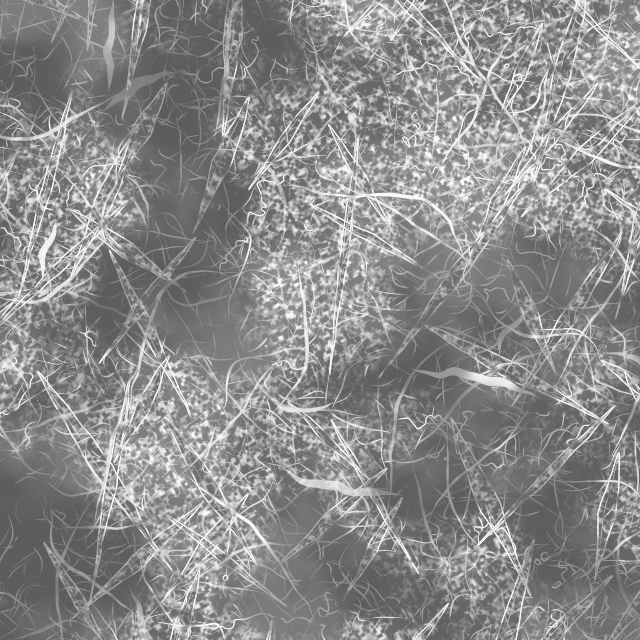
This texture is drawn by a Shadertoy shader. Its source:

```glsl
#define BASE_GREY 0.365
#define PEAK_GREY 0.98
#define EDGE_SOFT 0.0011
#define PATCH_FREQ 4.5
#define GRAIN_FREQ 215.0
#define GRAIN_GAIN 0.78
#define HAZE_GAIN 0.20
#define BLADE_FREQ 4.6
#define STRAND_FREQ 5.0
#define HAIR_FREQ 10.0
#define FLECK_FREQ 23.0

float hash(vec2 p) {
    return fract(sin(dot(p, vec2(127.1, 311.7))) * 43758.5);
}

vec2 hash2(vec2 p) {
    return vec2(hash(p), hash(p + 41.3));
}

mat2 rotation(float angle) {
    float c = cos(angle), s = sin(angle);
    return mat2(c, -s, s, c);
}

float noise(vec2 p) {
    vec2 i = floor(p), f = fract(p);
    f = f * f * (3.0 - 2.0 * f);
    return mix(mix(hash(i), hash(i + vec2(1, 0)), f.x),
               mix(hash(i + vec2(0, 1)), hash(i + vec2(1, 1)), f.x), f.y);
}

float fbm(vec2 p) {
    float sum = 0.0, amp = 0.533;
    for (int i = 0; i < 4; i++) {
        sum += amp * noise(p);
        p = rotation(0.65) * p * 2.03 + 7.1;
        amp *= 0.5;
    }
    return sum;
}

// Curved tapering strokes scattered on a jittered grid
float strands(vec2 p, float freq, float width, float bend, float density, float seed) {
    float ink = 0.0, soft = EDGE_SOFT * freq;
    p *= freq;
    vec2 cell = floor(p);
    for (int j = -1; j <= 1; j++)
    for (int i = -1; i <= 1; i++)
    for (int k = 0; k < 3; k++) {
        vec2 id = cell + vec2(i, j);
        vec2 key = id + seed + float(k) * 17.3;
        if (hash(key + 9.7) > density) continue;
        vec2 shape = hash2(key + 3.9);
        vec2 q = rotation(6.283 * hash(key + 5.2)) * (p - id - hash2(key));
        float len = mix(0.3, 0.85, shape.x);
        float t = q.x / len;
        float curl = bend * (shape.y - 0.5);
        float slope = curl * (2.0 * t + 0.9 * cos(3.0 * t));
        float d = abs(q.y - len * curl * (t * t + 0.3 * sin(3.0 * t)));
        d /= sqrt(1.0 + slope * slope);
        float halfWidth = width * freq * (1.0 - t * t) * mix(0.6, 1.2, shape.y);
        float tone = mix(0.45, 1.0, hash(key + 2.6));
        ink = max(ink, tone * smoothstep(-soft, soft, halfWidth - d));
    }
    return ink;
}

// Long leaf blades: x is the outline, y the interior
vec2 blades(vec2 p) {
    vec2 result = vec2(0.0);
    float soft = EDGE_SOFT * BLADE_FREQ;
    p *= BLADE_FREQ;
    vec2 cell = floor(p);
    for (int j = -1; j <= 1; j++)
    for (int i = -1; i <= 1; i++)
    for (int k = 0; k < 2; k++) {
        vec2 id = cell + vec2(i, j);
        vec2 key = id + 63.0 + float(k) * 23.7;
        vec2 shape = hash2(key + 4.4);
        float lean = hash(key + 8.1) < 0.65 ? 1.1 : 2.3;
        vec2 q = rotation(lean + 0.8 * (hash(key + 1.9) - 0.5)) * (p - id - hash2(key));
        float t = q.x / mix(0.4, 0.9, shape.x);
        float halfWidth = mix(0.025, 0.075, shape.y) * (1.0 - abs(t)) * (1.0 + 0.5 * t);
        float d = abs(q.y) - halfWidth;
        float within = smoothstep(1.0, 0.96, abs(t));
        float outline = smoothstep(soft * 1.8, soft * 0.4, abs(d));
        float rib = 0.5 * smoothstep(soft * 1.5, 0.0, abs(q.y - 0.3 * halfWidth));
        float inside = smoothstep(soft, -soft, d);
        result = max(result, within * vec2(max(outline, rib * inside), inside));
    }
    return result;
}

// Ragged level lines of a noise field with nearly constant width
float contours(vec2 p, float freq) {
    vec2 e = vec2(0.001, 0.0);
    float n = fbm(p * freq);
    vec2 grad = vec2(fbm((p + e) * freq) - n, fbm((p + e.yx) * freq) - n) / e.x;
    float d = abs(n - 0.5) / (length(grad) + 0.5);
    return smoothstep(EDGE_SOFT * 1.8, 0.0, d);
}

void mainImage(out vec4 fragColor, in vec2 fragCoord) {
    vec2 p = fragCoord / iResolution.y;
    vec2 tilted = rotation(0.5) * p;

    // Small irregular displacement of every drawn line
    vec2 wobble = vec2(noise(p * 38.0), noise(p * 38.0 + 19.0)) - 0.5;
    vec2 drift = vec2(noise(p * 11.0 + 5.0), noise(p * 11.0 + 31.0)) - 0.5;
    vec2 rough = p + 0.006 * wobble + 0.018 * drift;

    // Gritty patches between smooth dark clearings
    float ground = smoothstep(0.36, 0.60, fbm(p * PATCH_FREQ + 2.7));
    float haze = smoothstep(0.38, 0.75, fbm(p * 7.0 + 13.0));
    float fine = noise(tilted * GRAIN_FREQ);
    float coarse = noise(tilted * GRAIN_FREQ * 0.45 + 8.0);
    float grain = smoothstep(0.40, 0.92, 0.6 * fine + 0.4 * coarse);
    grain = max(grain, fine * smoothstep(0.13, 0.0, abs(coarse - 0.5)));
    float light = ground * (0.08 + GRAIN_GAIN * grain) + HAZE_GAIN * haze;

    // Blades, with speckled interiors and worn outlines
    float wear = smoothstep(0.15, 0.55, noise(tilted * 75.0));
    vec2 blade = blades(p + 0.003 * wobble);
    light = mix(light, 0.06 + 0.7 * grain, 0.7 * blade.y);
    float ink = blade.x * mix(0.25, 0.95, wear);

    // Strands, hairs, flecks and solid shards
    ink = max(ink, strands(rough, STRAND_FREQ, 0.0026, 0.9, 0.55, 11.0) * mix(0.6, 1.0, wear));
    ink = max(ink, strands(rough, HAIR_FREQ, 0.0014, 1.1, 0.8, 29.0) * mix(0.3, 1.0, wear));
    ink = max(ink, strands(rough, FLECK_FREQ, 0.0011, 1.2, 0.6, 47.0) * wear * 0.9);
    ink = max(ink, strands(p + 0.012 * wobble, 8.0, 0.0075, 0.5, 0.05, 83.0));
    float gate = smoothstep(0.45, 0.65, noise(p * 9.0 + 40.0));
    ink = max(ink, contours(p, 13.0) * gate * wear);

    // Lines fade inside the clearings
    ink *= mix(0.4, 1.0, smoothstep(0.0, 0.4, ground));
    light = 1.0 - (1.0 - clamp(light, 0.0, 1.0)) * (1.0 - ink);
    fragColor = vec4(vec3(mix(BASE_GREY, PEAK_GREY, light)), 1.0);
}
```
